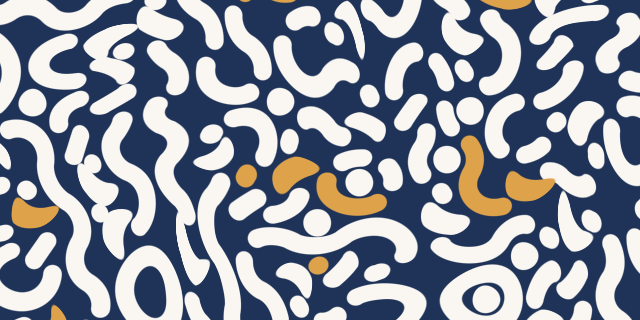
Give the GLSL for this pattern, as a Shadertoy shader.

```glsl
// Packed rounded squiggles, short bars and dots in cream and gold on navy.
#define CELL 0.18        // tile size in canvas heights
#define STROKE 0.155     // half width of strokes, in tiles
#define BEAN_RADIUS 0.20 // half width of the fat bars
#define DOT_RADIUS 0.24
#define BAR_SHARE 0.24   // edges crossed by a bar
#define CUT_SHARE 0.48   // edges where a strand stops, bars included
#define DOT_SHARE 0.45   // free vertices that hold a dot
#define GOLD_SHARE 0.14
#define WARP 0.27

const vec3 NAVY = vec3(0.12, 0.20, 0.35);
const vec3 CREAM = vec3(0.98, 0.97, 0.95);
const vec3 GOLD = vec3(0.87, 0.64, 0.29);
const float QUARTER = 1.570796;

float hash(vec2 p) {
    return fract(sin(dot(p, vec2(127.1, 311.7))) * 43758.5453);
}

// Layered sines bend the tile grid.
vec2 warp(vec2 p) {
    vec2 q = mat2(0.83, 0.56, -0.56, 0.83) * p + 7.3;
    q += WARP * sin(q.yx * vec2(1.25, 1.1) + vec2(0.4, 2.1));
    return q + 0.3 * WARP * sin(q.yx * vec2(2.3, 2.6) + vec2(1.7, 0.2));
}

// Edges are keyed by their midpoints on a grid of half tiles.
float edgeHash(vec2 tile, vec2 corner, bool horizontal) {
    return hash(2.0 * tile + (horizontal ? vec2(1.0, 2.0 * corner.y)
                                         : vec2(2.0 * corner.x, 1.0)));
}

bool isFlipped(vec2 tile) { return hash(tile + 40.5) < 0.5; }

// Angle removed from an arc where it meets an edge.
float trimAngle(float edge) {
    return edge < BAR_SHARE ? 1.0 : edge < CUT_SHARE ? 0.46 : 0.0;
}

// Follows a strand both ways, so that all its arcs share one value.
float strandHash(vec2 tile, vec2 corner) {
    float best = 0.0;
    for (int side = 0; side < 2; side++) {
        vec2 t = tile, c = corner;
        bool horizontal = side == 0;
        for (int i = 0; i < 12; i++) {
            best = max(best, hash(t + 0.25 * c + 90.0));
            if (edgeHash(t, c, horizontal) < CUT_SHARE) break;
            if (horizontal) {
                t.y += 2.0 * c.y - 1.0;
                c.y = 1.0 - c.y;
                c.x = isFlipped(t) ? 1.0 - c.y : c.y;
            } else {
                t.x += 2.0 * c.x - 1.0;
                c.x = 1.0 - c.x;
                c.y = isFlipped(t) ? 1.0 - c.x : c.x;
            }
            horizontal = !horizontal;
        }
    }
    return fract(best * 917.0);
}

vec3 ink(float h) { return h < GOLD_SHARE ? GOLD : CREAM; }

void mainImage(out vec4 fragColor, in vec2 fragCoord) {
    float pixel = 1.0 / (iResolution.y * CELL);
    vec2 p = fragCoord * pixel;
    vec2 q = warp(p), tile = floor(q), f = q - tile;
    float soft = 0.8 * pixel;

    // Local inverse of the warp keeps widths even and dots round.
    const float STEP = 0.01;
    mat2 toCanvas = inverse(mat2(warp(p + vec2(STEP, 0.0)) - q,
                                 warp(p + vec2(0.0, STEP)) - q) / STEP);
    mat2 toStroke = 0.5 * (toCanvas + mat2(1.0));

    // Strands: the nearer quarter arc of the tile, trimmed at cut edges.
    vec2 corner = isFlipped(tile) ? (f.x < f.y ? vec2(0.0, 1.0) : vec2(1.0, 0.0))
                                  : vec2(step(1.0, f.x + f.y));
    vec2 outward = 1.0 - 2.0 * corner;
    vec2 local = (f - corner) * outward;
    float lo = trimAngle(edgeHash(tile, corner, true));
    float hi = QUARTER - trimAngle(edgeHash(tile, corner, false));
    if (lo > hi) lo = hi = 0.5 * (lo + hi);
    float angle = clamp(atan(local.y, local.x), lo, hi);
    vec2 offset = (local - 0.5 * vec2(cos(angle), sin(angle))) * outward;
    float d = length(toStroke * offset) - STROKE;
    vec3 color = mix(ink(strandHash(tile, corner)), NAVY, smoothstep(-soft, soft, d));

    // Bars and beans: bent capsules lying along the tile edges.
    for (int i = 0; i < 4; i++) {
        bool horizontal = i < 2;
        vec2 side = vec2(float(i % 2));
        float edge = edgeHash(tile, side, horizontal);
        if (edge >= BAR_SHARE) continue;
        vec2 v = f - (horizontal ? vec2(0.5, side.y) : vec2(side.x, 0.5));
        if (!horizontal) v = v.yx;
        float h = fract(edge * 531.0), tilt = fract(edge * 277.0) - 0.5;
        v.y -= 0.4 * tilt * v.x + (h - 0.5) * 0.9 * (4.0 * v.x * v.x - 0.1);
        v.x -= clamp(v.x, -0.2, 0.2);
        if (!horizontal) v = v.yx;
        d = length(toStroke * v) - (h > 0.7 ? BEAN_RADIUS : STROKE);
        color = mix(ink(fract(edge * 811.0)), color, smoothstep(-soft, soft, d));
    }

    // Dots: on vertices that no bar touches.
    vec2 nearest = step(0.5, f), key = 2.0 * (tile + nearest);
    float bars = min(min(hash(key + vec2(1.0, 0.0)), hash(key - vec2(1.0, 0.0))),
                     min(hash(key + vec2(0.0, 1.0)), hash(key - vec2(0.0, 1.0))));
    if (bars >= BAR_SHARE && hash(key + 60.5) < DOT_SHARE) {
        d = length(toCanvas * (f - nearest)) - DOT_RADIUS;
        color = mix(CREAM, color, smoothstep(-soft, soft, d));
    }
    fragColor = vec4(color, 1.0);
}
```
